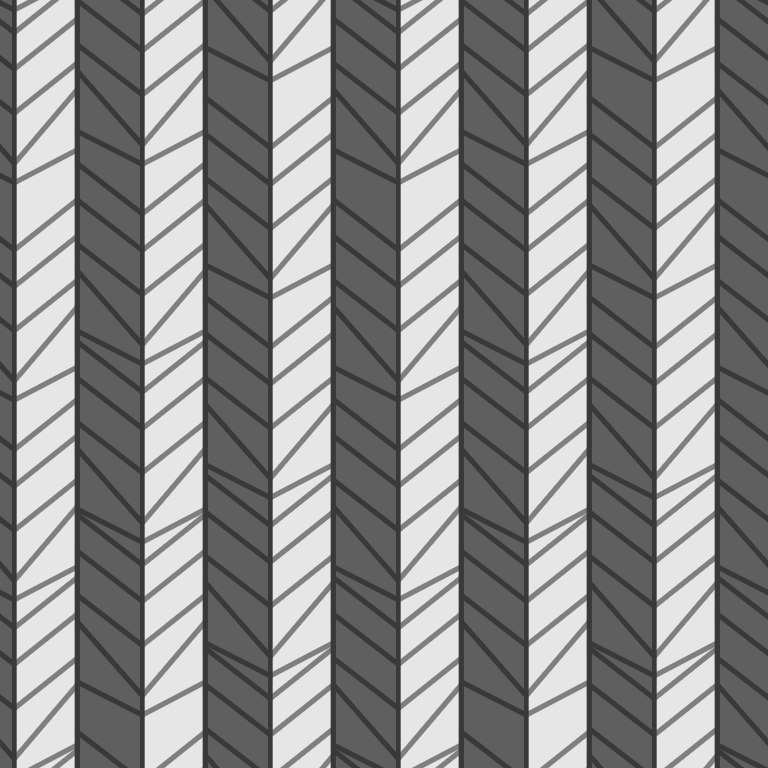
Reproduce this pattern procedurally as a Shadertoy shader.

```glsl
// Herringbone of dark and light strips: slanted strokes meet in V shapes at each valley seam.
// Strokes come in groups of five, spaced unevenly down the canvas, and every strip pair
// slides the groups by one of three shifts. All lengths are fractions of the canvas.

const float PAIRS = 6.0;            // dark + light strip pairs across
const float VALLEY = 0.112;         // first valley seam, in pairs
const float LIGHT_SHARE = 0.492;    // part of a pair taken by the light strip
const float STROKE = 0.0068;        // full widths of the lines
const float VALLEY_SEAM = 0.0061;
const float PEAK_SEAM = 0.0069;

const vec3 DARK = vec3(0.373);
const vec3 LIGHT = vec3(0.902);
const vec3 DARK_INK = vec3(0.225);
const vec3 LIGHT_INK = vec3(0.498);

// Signed distance to the nearest copy in a unit period
float wrapCentered(float d) {
    return fract(d + 0.5) - 0.5;
}

// Antialiased coverage of a line of the given full width
float lineMask(float dist, float width, float pixel) {
    return clamp((0.5 * width - abs(dist)) / pixel + 0.5, 0.0, 1.0);
}

// Perpendicular distance to a stroke climbing by rise over one strip
float strokeDistance(float down, float foot, float rise, float across, float stripWidth) {
    float dy = wrapCentered(down - foot + rise * across);
    return abs(dy) * stripWidth / length(vec2(stripWidth, rise));
}

// Nearest stroke of all groups; across runs from valley (0) to peak (1)
float herringboneDistance(float down, float across, float stripWidth) {
    const float groupEnd[4] = float[4](0.283, 0.543, 0.775, 1.0);
    const float foot[5] = float[5](-0.1955, -0.148, -0.0905, -0.025, 0.0);
    const float rise[5] = float[5](0.0655, 0.0655, 0.0655, 0.0965, 0.043);
    float nearest = 1.0;
    for (int g = 0; g < 4; g++) {
        for (int s = 0; s < 5; s++) {
            float d = strokeDistance(down, groupEnd[g] + foot[s], rise[s], across, stripWidth);
            nearest = min(nearest, d);
        }
    }
    return nearest;
}

// Vertical shift of a strip pair, cycling every three pairs
float pairShift(float index) {
    float k = mod(index, 3.0);
    return k < 0.5 ? 0.238 : (k < 1.5 ? 0.931 : 0.105);
}

void mainImage(out vec4 fragColor, in vec2 fragCoord) {
    vec2 uv = fragCoord / iResolution.xy;
    float pixel = 1.0 / min(iResolution.x, iResolution.y);

    // Strip coordinates: light right of a valley, dark left of the next one
    float pairX = uv.x * PAIRS - VALLEY;
    float x = fract(pairX);
    bool isLight = x < LIGHT_SHARE;
    float valleyIndex = floor(pairX) + (isLight ? 0.0 : 1.0);
    float share = isLight ? LIGHT_SHARE : 1.0 - LIGHT_SHARE;
    float across = (isLight ? x : 1.0 - x) / share;

    // Slanted strokes
    float down = 1.0 - uv.y - pairShift(valleyIndex);
    float stroke = herringboneDistance(down, across, share / PAIRS);
    vec3 color = mix(isLight ? LIGHT : DARK, isLight ? LIGHT_INK : DARK_INK,
                     lineMask(stroke, STROKE, pixel));

    // Vertical seams
    float valleySeam = lineMask(wrapCentered(x) / PAIRS, VALLEY_SEAM, pixel);
    float peakSeam = lineMask((x - LIGHT_SHARE) / PAIRS, PEAK_SEAM, pixel);
    color = mix(color, DARK_INK, max(valleySeam, peakSeam));

    fragColor = vec4(color, 1.0);
}
```
